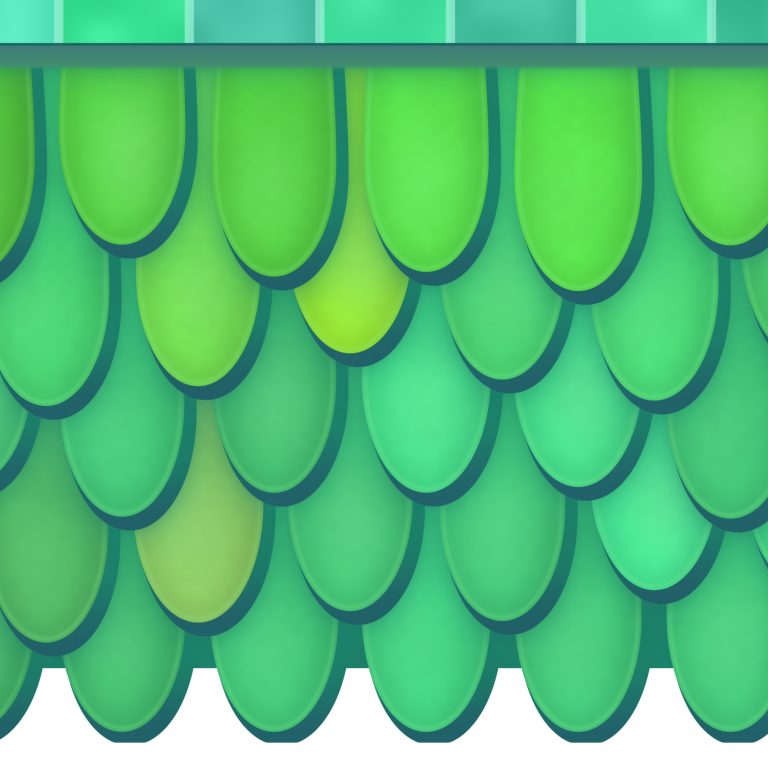
Give the GLSL for this pattern, as a Shadertoy shader.

```glsl
#define PITCH vec2(0.198, 0.152)   // spacing of scales across and down
#define HALF_SIZE vec2(0.083, 0.15) // half width, height of the rounded tip
#define ROWS 5
#define FIRST_TIP 0.655
#define TIP_JITTER 0.075
#define SHADOW_SHIFT vec2(0.010, -0.012)
#define SHADOW_GROW 0.006
#define BAND_BOTTOM 0.912
#define BAND_TOP 0.944
#define HEM 0.033
#define NOTCH_TOP 0.13
#define BLOCK_WIDTH 0.17

const vec3 TEAL = vec3(0.11, 0.50, 0.41);
const vec3 NAVY = vec3(0.13, 0.38, 0.41);

float hash(vec2 p) {
    return fract(sin(dot(p, vec2(127.1, 311.7))) * 43758.5453);
}

float noise(vec2 p) {
    vec2 i = floor(p), f = fract(p);
    f = f * f * (3.0 - 2.0 * f);
    return mix(mix(hash(i), hash(i + vec2(1, 0)), f.x),
               mix(hash(i + vec2(0, 1)), hash(i + vec2(1, 1)), f.x), f.y);
}

float fill(float d, float px) {
    return 1.0 - smoothstep(-px, px, d);
}

// Signed distance to a tongue: half ellipse at the tip, long sides above
float tongue(vec2 q, vec2 size) {
    size.x *= 1.0 - 0.12 * smoothstep(0.15, 0.4, q.y);
    vec2 v = vec2(q.x, min(q.y - size.y, 0.0)) / size;
    float k = length(v);
    return k * (k - 1.0) / max(length(v / size), 0.001);
}

vec3 scaleColour(vec2 id, float x) {
    float light = hash(id + 3.7);
    vec3 cool = mix(vec3(0.24, 0.69, 0.39), vec3(0.26, 0.91, 0.58), light);
    vec3 leaf = mix(vec3(0.31, 0.70, 0.19), vec3(0.35, 0.89, 0.27), light);
    vec3 col = mix(leaf, cool, smoothstep(-0.3, 1.6, id.y));
    // Warm streak slanting down through the odd rows
    float off = (x - 0.46 + 0.08 * id.y) / 0.12;
    float warm = exp(-off * off) * mod(id.y, 2.0);
    vec3 lime = mix(vec3(0.64, 0.93, 0.14), vec3(0.56, 0.80, 0.38), (id.y - 1.0) * 0.5);
    return mix(col, lime, min(warm * 1.3, 1.0));
}

// Broad glow, dark right side and a thin bright rim
vec3 shadeScale(vec3 col, vec2 q, float d, float seed) {
    vec2 g = (q - vec2(0.03 * (seed - 0.5), 0.12)) / vec2(0.055, 0.085);
    float glow = exp(-dot(g, g));
    col *= 0.94 + 0.08 * smoothstep(0.0, 0.05, -d) - 0.7 * max(q.x, 0.0);
    col = mix(col, vec3(0.62, 0.95, 0.66), glow * (0.12 + 0.2 * seed));
    float rim = exp(-pow((d + 0.005) / 0.003, 2.0));
    return mix(col, vec3(0.55, 0.94, 0.58), rim * 0.22);
}

vec3 header(vec2 p, float px) {
    float u = p.x / BLOCK_WIDTH + 0.55, f = fract(u), id = floor(u);
    vec3 col = mix(vec3(0.36, 0.91, 0.76), vec3(0.10, 0.86, 0.40), hash(vec2(id, 9.0)));
    col = mix(col, vec3(0.25, 0.65, 0.60), 0.6 * step(0.75, hash(vec2(id, 2.0))));
    col += 0.10 * noise(vec2(u * 3.0, p.y * 20.0)) - 0.05;
    float slit = fill(abs(f - 0.5) * -BLOCK_WIDTH + 0.079, px);
    return mix(col, vec3(0.60, 0.94, 0.84), slit * 0.75);
}

void mainImage(out vec4 fragColor, in vec2 fragCoord) {
    vec2 p = fragCoord / iResolution.xy;
    float px = 0.8 / min(iResolution.x, iResolution.y);
    vec3 col = TEAL;
    float cover = smoothstep(-px, px, p.y - NOTCH_TOP);

    // Scales, lowest row first so that upper rows overlap it
    for (int r = ROWS - 1; r >= 0; r--) {
        float row = float(r);
        float start = mod(row, 2.0) < 0.5 ? 0.159 : 0.060;
        for (int c = -1; c <= 5; c++) {
            vec2 id = vec2(float(c), row);
            float seed = hash(id + 1.3);
            vec2 tip = vec2(start, FIRST_TIP) + PITCH * vec2(id.x, -row);
            if (r < ROWS - 1) tip.y += TIP_JITTER * (seed - 0.5);
            vec2 size = HALF_SIZE * (0.97 + 0.06 * hash(id + 8.1));
            vec2 q = p - tip;
            float d = tongue(q, size);
            float shadow = tongue(q - SHADOW_SHIFT, size) - SHADOW_GROW;

            col = mix(col, TEAL, 0.42 * exp(-max(shadow, 0.0) * 55.0));
            vec3 edge = mix(NAVY, TEAL, smoothstep(-0.01, 0.10, q.y));
            float shadowFill = fill(shadow, px);
            col = mix(col, edge, shadowFill);
            float body = fill(d, px);
            col = mix(col, shadeScale(scaleColour(id, tip.x), q, d, seed), body);
            cover = max(cover, max(shadowFill, body));
        }
    }

    // Painted unevenness and shade under the band
    col *= 0.97 + 0.04 * noise(p * 14.0) + 0.02 * noise(p * 90.0);
    col = mix(col, TEAL, 0.45 * exp(-max(BAND_BOTTOM - p.y, 0.0) * 60.0));
    col = mix(vec3(1.0), col, cover * smoothstep(-px, px, p.y - HEM));

    // Band and header blocks
    float rise = (p.y - BAND_BOTTOM) / (BAND_TOP - BAND_BOTTOM);
    vec3 band = mix(vec3(0.26, 0.56, 0.44), vec3(0.25, 0.47, 0.47), rise);
    band = mix(band, vec3(0.10, 0.40, 0.40), smoothstep(0.86, 0.93, rise));
    col = mix(col, band, smoothstep(-0.004, 0.004, p.y - BAND_BOTTOM));
    col = mix(col, header(p, px), smoothstep(-px, px, p.y - BAND_TOP));
    fragColor = vec4(col, 1.0);
}
```
